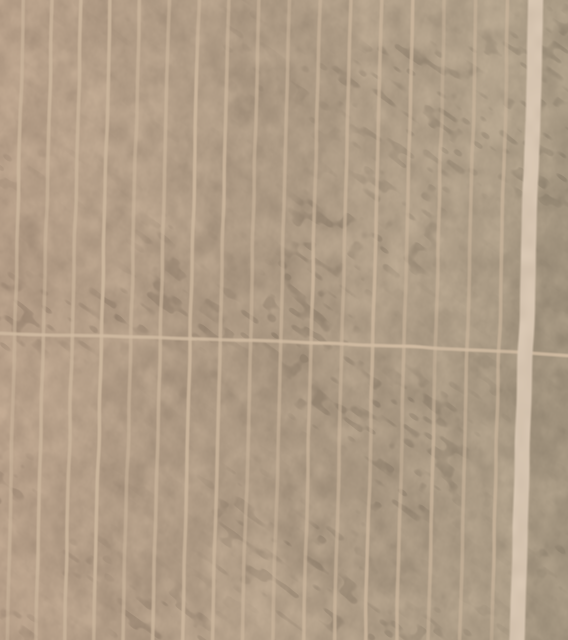
This texture is drawn by a Shadertoy shader. Its source:

```glsl
// Dry beige ground ruled by 17 thin pale upright lines, one cross line and a broad pale band.
#define LINE_COUNT 17.0
#define FIRST_X 0.0118      // first line at the bottom edge
#define LEAN 0.0294         // sideways drift from bottom to top
#define SPACING 0.0504
#define SPACING_GROWTH 0.000184
#define LINE_HALF 0.0031
#define BAND_X 0.910
#define BAND_LEAN 0.034
#define BAND_HALF 0.0132
#define CROSS_HALF 0.0026
#define MOTTLE 0.85
#define FLECKS 0.42

const vec3 SOIL_DARK  = vec3(0.615, 0.545, 0.465);
const vec3 SOIL_LIGHT = vec3(0.765, 0.685, 0.590);
const vec3 LINE_COLOR = vec3(0.800, 0.715, 0.615);
const vec3 BAND_COLOR = vec3(0.840, 0.770, 0.690);

float hash(vec2 p) {
    return fract(sin(dot(p, vec2(127.1, 311.7))) * 43758.5453);
}

float noise(vec2 p) {
    vec2 i = floor(p), f = fract(p);
    f = f * f * (3.0 - 2.0 * f);
    return mix(mix(hash(i), hash(i + vec2(1, 0)), f.x),
               mix(hash(i + vec2(0, 1)), hash(i + vec2(1, 1)), f.x), f.y);
}

float fbm(vec2 p) {
    float sum = 0.0, amp = 0.5;
    for (int i = 0; i < 4; i++) {
        sum += amp * noise(p);
        p = mat2(1.6, 1.2, -1.2, 1.6) * p + 7.3;
        amp *= 0.5;
    }
    return sum;
}

// Coverage of a soft-edged stroke
float stroke(float dist, float halfWidth, float soft) {
    return 1.0 - smoothstep(halfWidth - soft, halfWidth + soft, abs(dist));
}

// Position of line k, measured from the first line
float lineOffset(float k) {
    return k * (SPACING + SPACING_GROWTH * k);
}

void mainImage(out vec4 fragColor, in vec2 fragCoord) {
    vec2 uv = fragCoord / iResolution.xy;
    vec2 p = fragCoord / iResolution.y;
    float soft = max(0.0022, 1.0 / iResolution.x);

    // Nearest upright line, from the inverse of the widening spacing
    float wobble = 0.0024 * (noise(vec2(uv.x * 9.0, uv.y * 16.0)) - 0.5);
    float x = uv.x - FIRST_X - LEAN * uv.y + wobble;
    float root = sqrt(max(SPACING * SPACING + 4.0 * SPACING_GROWTH * x, 0.0));
    float index = (root - SPACING) / (2.0 * SPACING_GROWTH);
    float k = clamp(round(index), 0.0, LINE_COUNT - 1.0);
    float lineDist = x - lineOffset(k);
    float bandDist = uv.x - BAND_X - BAND_LEAN * uv.y + wobble;

    // Soil: broad drift, tone per strip, fine mottling
    float strip = min(floor(index), LINE_COUNT);
    float tone = 0.57 - 0.14 * uv.x + 0.10 * (uv.y - 0.5);
    tone += 0.10 * (hash(vec2(strip, 3.0)) - 0.5);
    tone += 0.36 * (noise(p * 5.0 + 2.0) - 0.5);
    tone += MOTTLE * (fbm(p * vec2(42.0, 34.0)) - 0.47);
    tone -= 0.22 * smoothstep(0.0, 0.02, bandDist);

    // Dark diagonal flecks gathered in patches
    vec2 q = mat2(0.8, 0.6, -0.6, 0.8) * p;
    float patches = smoothstep(0.45, 0.75, noise(p * 8.0 + 11.0));
    float fleck = smoothstep(0.60, 0.85, noise(q * vec2(52.0, 105.0)));
    tone -= FLECKS * fleck * (0.15 + 0.85 * patches);

    vec3 color = mix(SOIL_DARK, SOIL_LIGHT, clamp(tone, -0.2, 1.0));
    color += vec3(0.012, -0.004, -0.004) * (1.0 - 2.0 * uv.x);

    // Upright lines, worn unevenly and fainter to the right
    float wear = 0.52 + 0.42 * noise(vec2(k * 5.7, uv.y * 7.0));
    wear *= 0.85 + 0.25 * hash(vec2(k, 8.0)) - 0.22 * uv.x * uv.x;
    color = mix(color, LINE_COLOR, wear * stroke(lineDist, LINE_HALF, soft));

    // Bowed cross line
    float bow = 0.479 - 0.0245 * uv.x - 0.011 * pow(uv.x, 4.0);
    float crossDist = uv.y - bow + 0.0015 * (noise(vec2(uv.x * 22.0, 4.0)) - 0.5);
    float crossWear = 0.78 + 0.22 * noise(vec2(uv.x * 18.0, 9.0));
    color = mix(color, LINE_COLOR + 0.02, crossWear * stroke(crossDist, CROSS_HALF, soft));

    // Broad band with a faintly grained surface
    vec3 bandColor = BAND_COLOR + 0.035 * (noise(p * vec2(70.0, 45.0)) - 0.5);
    color = mix(color, bandColor, stroke(bandDist, BAND_HALF, soft * 1.3));

    fragColor = vec4(color, 1.0);
}
```
